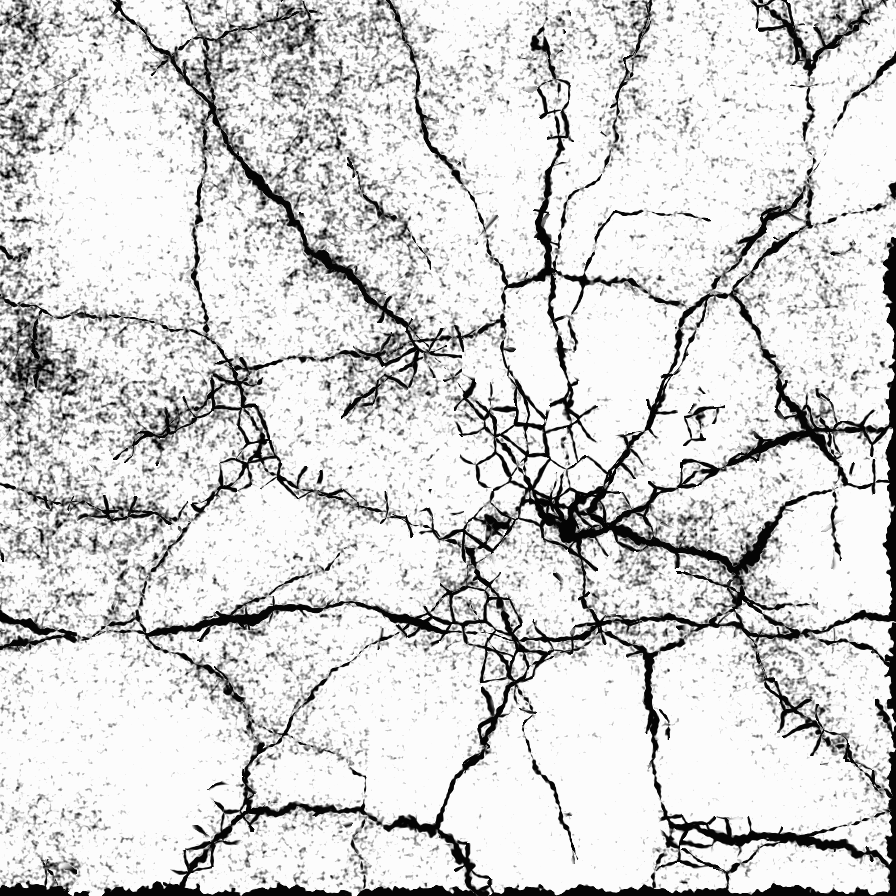
This texture is drawn by a Shadertoy shader. Its source:

```glsl
// Cracked white stone slab: black fissures, crushed rubble and grey speckle.
#define HUB vec2(0.63, 0.41)    // where the long fissures meet
#define SLABS 3.2               // slab cells across the canvas
#define PEBBLES 33.0            // rubble cells across the canvas
#define RAYS 4                  // long fissures leaving the hub
#define RAY_WIDTH 0.0021
#define CRACK_WIDTH 0.0026
#define GRAIN_LEVEL 0.98        // higher is cleaner stone
#define GRAIN_GAIN 0.33
#define STAIN 2.0               // strength of the blotches
#define PAPER 0.99
#define INK 0.02

vec2 hash22(vec2 p) {
    vec3 a = fract(p.xyx * vec3(0.1031, 0.1030, 0.0973));
    a += dot(a, a.yzx + 33.33);
    return fract((a.xx + a.yz) * a.zy);
}

vec2 gradient(vec2 cell) {
    float angle = 6.2832 * hash22(cell).x;
    return vec2(cos(angle), sin(angle));
}

float noise(vec2 p) {
    vec2 i = floor(p), f = p - i;
    vec2 u = f * f * f * (f * (f * 6.0 - 15.0) + 10.0);
    vec2 e = vec2(1.0, 0.0);
    float low = mix(dot(gradient(i), f), dot(gradient(i + e), f - e), u.x);
    float high = mix(dot(gradient(i + e.yx), f - e.yx), dot(gradient(i + 1.0), f - 1.0), u.x);
    return mix(low, high, u.y);
}

float fbm(vec2 p) {
    float sum = 0.0, amp = 1.0;
    for (int i = 0; i < 4; i++) {
        sum += amp * noise(p);
        p = mat2(1.6, 1.2, -1.2, 1.6) * p + 7.3;
        amp *= 0.5;
    }
    return sum;
}

// Distance to the nearest cell border, its random value, and the way to its middle
vec4 cellBorder(vec2 p) {
    vec2 base = floor(p), nearA = vec2(9.0), nearB = vec2(9.0), idA = base, idB = base;
    for (int y = -1; y <= 1; y++)
    for (int x = -1; x <= 1; x++) {
        vec2 id = base + vec2(x, y);
        vec2 r = id + 0.08 + 0.84 * hash22(id + 40.0) - p;
        if (dot(r, r) < dot(nearA, nearA)) {
            nearB = nearA; idB = idA;
            nearA = r; idA = id;
        } else if (dot(r, r) < dot(nearB, nearB)) {
            nearB = r; idB = id;
        }
    }
    vec2 middle = 0.5 * (nearA + nearB);
    return vec4(dot(middle, normalize(nearB - nearA)), hash22(idA + idB + 90.0).x, middle);
}

// Signed distance to the fissures, negative inside
float fissures(vec2 p, float wobble) {
    vec2 d = p - HUB;
    float edge = abs(p.y - 0.31) - RAY_WIDTH * (1.4 + 3.0 * wobble);
    for (int i = 0; i < RAYS; i++) {
        float angle = 0.30 + 0.66 * float(i);
        vec2 dir = vec2(cos(angle), sin(angle));
        float side = dot(d, dir) > 0.0 ? abs(d.x * dir.y - d.y * dir.x) : length(d);
        edge = min(edge, side - RAY_WIDTH * (1.0 + 3.0 * wobble));
    }
    // Slabs shrink towards the hub
    float squeeze = pow(dot(d, d) + 0.01, -0.2);
    vec2 slab = cellBorder(d * squeeze * SLABS + 3.7).xy;
    float width = max(CRACK_WIDTH * (slab.y * slab.y + 0.1 + wobble), 0.0009);
    edge = min(edge, slab.x / (SLABS * squeeze) - width);
    // Sparse thin cracks, more of them at the lower right
    vec2 fine = cellBorder(d * 5.3 + 15.2).xy;
    float thin = fine.x / 5.3 - 0.0009 - 0.0015 * wobble;
    float sparse = 0.75 - 0.3 * smoothstep(0.0, 0.6, p.x - p.y);
    return min(edge, thin + 0.3 * step(fine.y, sparse));
}

void mainImage(out vec4 fragColor, in vec2 fragCoord) {
    vec2 p = fragCoord / iResolution.y;
    float soft = max(1.0 / iResolution.y, 0.0013);

    // Ragged outlines
    float rough = noise(p * 70.0), fleck = noise(p * 165.0 + 9.0), dust = noise(p * 290.0 + 31.0);
    vec2 bend = vec2(fbm(p * 4.0 + 11.0), fbm(p * 4.0 + 53.0));
    vec2 jag = vec2(noise(p * 38.0 + 5.0), noise(p * 38.0 + 71.0));
    vec2 q = p + 0.045 * bend + 0.008 * jag;
    float ragged = 0.0028 * rough + 0.003 * fleck;
    float wobble = noise(p * 9.0 + 21.0);
    float edge = fissures(q, wobble) + ragged;

    // Whole pebbles beside the fissures, thickest at the hub
    float hubGlow = exp(-70.0 * dot(p - HUB, p - HUB));
    float band = 0.055 * max(noise(p * 5.0 + 61.0), 0.0) + 0.017 * hubGlow - 0.001;
    vec4 pebble = cellBorder((p + 0.007 * jag) * PEBBLES);
    float rubble = pebble.x / PEBBLES - 0.0005 - 0.0015 * pebble.y + 0.5 * ragged;
    float reach = fissures(q + pebble.zw / PEBBLES, wobble) - band;
    float dark = min(edge, max(rubble, reach));

    // Broken rims of the slab
    float rim = 0.007 + 0.012 * noise(p * 14.0) + 0.010 * rough + 0.006 * fleck;
    float right = max(1.0 - p.x, p.y - 0.73);
    dark = min(dark, min(right, p.y) - rim);
    float leftRim = exp(-28.0 * abs(p.x - 0.025)) * smoothstep(0.35, 0.6, p.y);

    // Patchy speckled stain, heavier at the upper left and near fissures
    float stain = STAIN * fbm(p * 4.0 + 83.0) + dot(p - 0.5, vec2(-0.75, 0.55));
    stain += 1.1 * noise(q * 23.0 + 47.0) + 1.3 * leftRim + 0.4 * hubGlow;
    stain += 0.9 * exp(-60.0 * max(edge, 0.0));
    float grain = (0.6 * rough + 0.8 * fleck + 0.6 * dust) * 3.5;
    float tone = GRAIN_GAIN * max(grain + stain - GRAIN_LEVEL, 0.0);

    // Hairlines in the stained parts
    float hair = 1.0 - smoothstep(0.0, 0.06, abs(noise(q * 27.0 + 17.0)));
    tone += 0.35 * hair * smoothstep(0.3, 1.4, stain + 0.4 * grain);

    float ink = 1.0 - smoothstep(-0.5 * soft, soft, dark);
    fragColor = vec4(vec3(mix(PAPER, INK, max(ink, min(tone, 1.0)))), 1.0);
}
```
